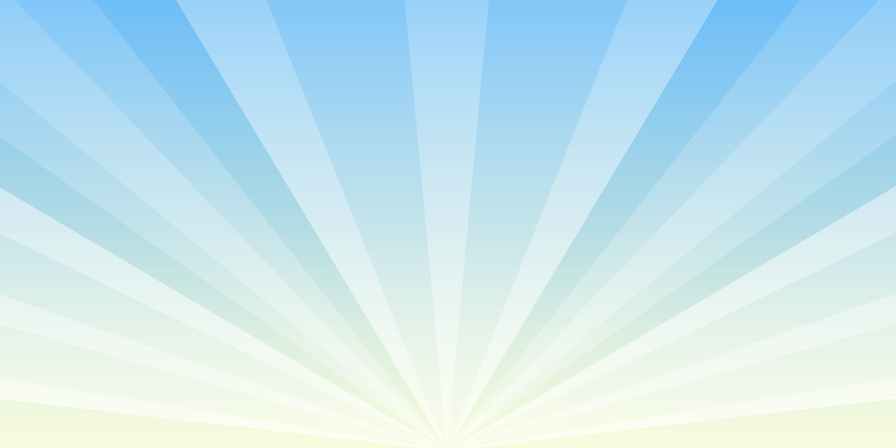
Reproduce this background procedurally as a Shadertoy shader.

```glsl
// Pale sunbeams fanning up from the bottom centre of a blue to cream sky.

// Lengths are in canvas heights, angles in degrees from the vertical.
const vec2 APEX = vec2(-0.0026, -0.006);   // x is measured from the centre line
const float BAND_COUNT = 25.0;
const float BAND_STRENGTH = 0.4;

// Opacity of the white layers: x at the horizon, y at the top
const vec2 FAN_OPACITY = vec2(0.33, 0.14);
const vec2 BEAM_OPACITY = vec2(0.46, 0.18);

// Sky colours, evenly spaced from the horizon upward
const vec3 SKY[5] = vec3[5](
    vec3(0.980, 0.988, 0.870),
    vec3(0.865, 0.935, 0.880),
    vec3(0.700, 0.860, 0.895),
    vec3(0.560, 0.802, 0.935),
    vec3(0.430, 0.743, 0.970));

// Inner and outer angle of each wedge, mirrored about the vertical, and its strength
const vec3 FANS[3] = vec3[3](
    vec3(-31.0, 31.0, 1.0), vec3(38.1, 54.9, 0.9), vec3(59.5, 83.4, 1.0));
const vec3 BEAMS[6] = vec3[6](
    vec3(-5.33, 5.33, 1.0), vec3(21.8, 31.0, 1.0), vec3(43.8, 50.5, 0.7),
    vec3(59.5, 64.1, 1.0), vec3(70.7, 74.2, 0.9), vec3(80.7, 83.4, 1.0));

vec3 skyColor(float height) {
    float x = clamp(height, 0.0, 1.0) * 4.0;
    int i = min(int(x), 3);
    return mix(SKY[i], SKY[i + 1], x - float(i));
}

// Gentle steps in the gradient, centred on the smooth ramp
float bandedHeight(float height, float pixel) {
    float x = height * BAND_COUNT;
    float soft = max(0.08, pixel * BAND_COUNT);
    float stepped = floor(x) + smoothstep(1.0 - soft, 1.0, fract(x)) + 0.5 * (soft - 1.0) + 0.5;
    return mix(height, (stepped + 0.5 - 0.5 * soft) / BAND_COUNT, BAND_STRENGTH);
}

// Antialiased coverage of one wedge at a given angle and radius
float wedge(vec2 limits, float angle, float radius, float pixel) {
    vec2 arc = radians(vec2(angle - limits.x, limits.y - angle)) * radius;
    vec2 inside = clamp(arc / pixel + 0.5, 0.0, 1.0);
    return inside.x * inside.y;
}

void mainImage(out vec4 fragColor, in vec2 fragCoord) {
    float pixel = 1.0 / iResolution.y;
    vec2 p = (fragCoord - vec2(0.5 * iResolution.x, 0.0)) * pixel;
    vec2 ray = p - APEX;
    float angle = degrees(atan(abs(ray.x), ray.y));
    float radius = length(ray);

    // Coverage of the broad fans and the narrow beams
    float fan = 0.0;
    for (int i = 0; i < 3; i++) {
        fan = max(fan, FANS[i].z * wedge(FANS[i].xy, angle, radius, pixel));
    }
    float beam = 0.0;
    for (int i = 0; i < 6; i++) {
        beam = max(beam, BEAMS[i].z * wedge(BEAMS[i].xy, angle, radius, pixel));
    }

    // Sky with both white layers on top
    float height = bandedHeight(p.y, pixel);
    vec3 color = skyColor(height);
    color = mix(color, vec3(1.0), fan * mix(FAN_OPACITY.x, FAN_OPACITY.y, height));
    color = mix(color, vec3(1.0), beam * mix(BEAM_OPACITY.x, BEAM_OPACITY.y, height));
    fragColor = vec4(color, 1.0);
}
```
